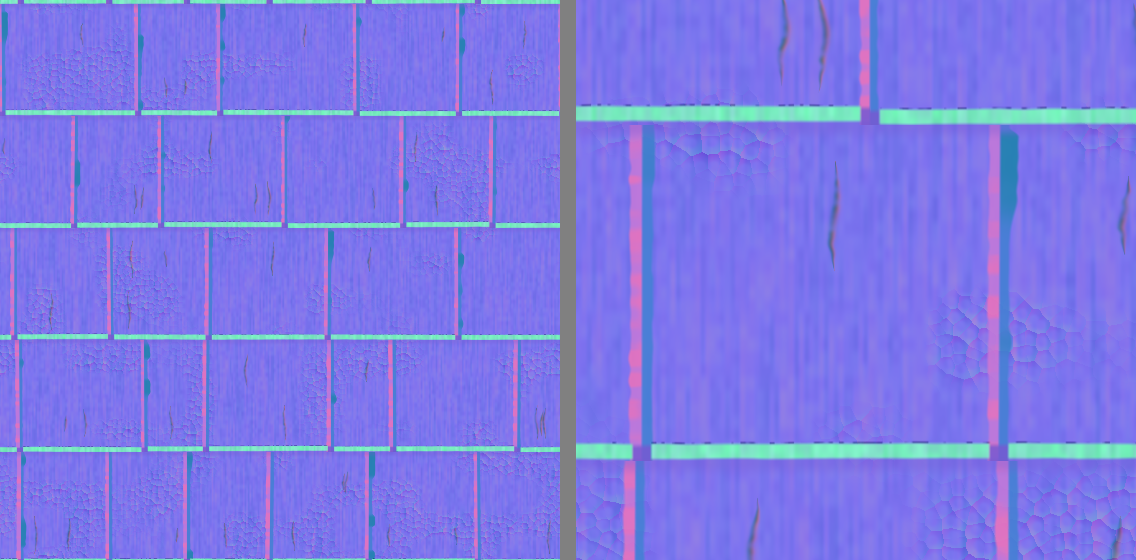
Left: the whole. Right: its middle third, enlarged.
A three.js fragment shader for this texture map:

```glsl
// Tangent-space normal map of wooden shingles in five staggered courses.
// Joints come from a cosine-jittered spacing per course; layered value noise gives
// the grain, cellular noise the pitted patches, tapered lines the splits.
varying vec2 vUv;

const float COURSES = 5.0;
const float COURSE_SHIFT = 0.008;   // drop of the course base below the even grid
const float JOINT_JITTER = 0.028;
const float JOINT_TILT = 0.022;
const float PINK_WIDTH = 0.0068;
const float BLUE_WIDTH = 0.0055;
const float BUTT_HEIGHT = 0.0088;   // thickness of the lit lower edge
const float SOFT = 0.0011;
const float GRAIN = 0.11;
const float PITTING = 0.13;
const float TAU = 6.28319;

const vec3 FLAT_COLOR = vec3(0.490, 0.457, 0.942);
const vec3 GREEN = vec3(0.48, 0.91, 0.76);
const vec3 PINK = vec3(0.76, 0.47, 0.85);
const vec3 HOT_PINK = vec3(0.91, 0.45, 0.74);
const vec3 BLUE = vec3(0.27, 0.50, 0.83);
const vec3 TEAL = vec3(0.12, 0.51, 0.68);
const vec3 VIOLET = vec3(0.46, 0.35, 0.82);

float hash(vec2 p) {
  vec3 q = fract(vec3(p.xyx) * 0.1031);
  q += dot(q, q.yzx + 33.33);
  return fract((q.x + q.y) * q.z);
}

// Value noise that tiles over the unit square.
float noise(vec2 uv, vec2 freq) {
  vec2 p = uv * freq, c = floor(p), f = fract(p);
  f = f * f * (3.0 - 2.0 * f);
  vec2 a = mod(c, freq), b = mod(c + 1.0, freq);
  return mix(mix(hash(a), hash(vec2(b.x, a.y)), f.x),
             mix(hash(vec2(a.x, b.y)), hash(b), f.x), f.y);
}

// Vector to the nearest scattered point, tiling over the unit square.
vec2 cellular(vec2 uv, float freq) {
  vec2 p = uv * freq, c = floor(p), best = vec2(2.0);
  for (int j = -1; j <= 1; j++)
    for (int i = -1; i <= 1; i++) {
      vec2 n = c + vec2(i, j), m = mod(n, freq);
      vec2 d = n + vec2(hash(m), hash(m + 71.0)) - p;
      if (dot(d, d) < dot(best, best)) best = d;
    }
  return best;
}

float band(float x, float a, float b, float s) {
  return smoothstep(a - s, a + s, x) * (1.0 - smoothstep(b - s, b + s, x));
}

// Shingle count, shift, jitter wave number and jitter phase of a course.
vec4 courseLayout(float row) {
  if (row < 0.5) return vec4(6.0, 0.010, 1.0, -0.18);
  if (row < 1.5) return vec4(6.0, 0.063, 3.0, 3.14);
  if (row < 2.5) return vec4(5.0, 0.0, 1.0, 0.4);
  if (row < 3.5) return vec4(5.0, 0.106, 2.0, -0.23);
  return vec4(5.0, 0.020, 2.0, -2.2);
}

void main() {
  float y = vUv.y + COURSE_SHIFT;
  float row = mod(floor(y * COURSES), COURSES);
  float h = fract(y * COURSES) / COURSES;
  vec4 lay = courseLayout(row);

  // Distances to the joints on either side
  float left = 1.0, right = 1.0, leftId = 0.0, rightId = 0.0;
  for (int i = 0; i < 6; i++) {
    float k = float(i);
    if (k >= lay.x) break;
    float x = lay.y + k / lay.x + JOINT_JITTER * cos(TAU * k * lay.z / lay.x + lay.w);
    x += (hash(vec2(k, row + 9.0)) - 0.5) * JOINT_TILT * (h - 0.1);
    float l = fract(vUv.x - x), r = fract(x - vUv.x);
    if (l < left) { left = l; leftId = k; }
    if (r < right) { right = r; rightId = k; }
  }
  float width = left + right;
  float d = left < right ? left : -right;
  vec2 joint = vec2(left < right ? leftId : rightId, row);
  vec2 shingle = vec2(leftId, row);

  // Vertical grain and fine tooth
  float fibre = noise(vUv, vec2(340.0, 26.0)) - 0.5;
  float streak = noise(vUv, vec2(120.0, 9.0)) - 0.5;
  float tooth = noise(vUv, vec2(210.0, 130.0)) - 0.5;
  vec2 slope = GRAIN * vec2(fibre + 0.35 * streak + 0.3 * tooth, 0.45 * tooth + 0.25 * fibre);

  // Pitted patches
  vec2 pit = cellular(vUv, 120.0);
  float patches = smoothstep(0.58, 0.82, noise(vUv, vec2(14.0, 17.0)));
  slope += PITTING * patches * pit * smoothstep(0.15, 0.5, length(pit));
  vec3 color = FLAT_COLOR + vec3(slope, -0.5 * length(slope));

  // Splits: tapered wavering lines, dark on one flank and light on the other
  for (int i = 0; i < 3; i++) {
    vec2 id = shingle * 7.0 + vec2(float(i) * 43.0, 17.0);
    float size = mix(0.014, 0.036, hash(id + 1.0));
    float mid = hash(id + 2.0) < 0.5 ? 0.052 : 0.146;
    float t = (h - mid) / size;
    float s = left - width * mix(0.12, 0.88, hash(id + 3.0));
    s += 0.0018 * sin(h * 95.0 + id.x) + 0.0018 * (noise(vUv, vec2(20.0, 190.0)) - 0.5);
    float w = 0.0021 * max(1.0 - t * t, 0.0) + 0.0001;
    float on = step(0.52, hash(id + 4.0)) * step(abs(t), 1.0) * exp(-s * s / (w * w));
    float rough = 0.5 + noise(vUv, vec2(90.0, 260.0));
    color += on * rough * vec3(0.22 * clamp(s / w, -1.0, 1.0) - 0.04, -0.04, -0.26);
  }

  // Joint flanks with worn widths
  float wear = noise(vUv + 0.13 * joint.x, vec2(5.0, 34.0));
  float chip = noise(vUv, vec2(60.0, 150.0));
  float gouge = smoothstep(0.70, 0.92, wear);
  float pinkEdge = PINK_WIDTH * (0.7 + 0.35 * hash(joint + 5.0) + 0.25 * chip);
  float blueEdge = BLUE_WIDTH * (0.65 + 0.4 * hash(joint + 6.0) + 0.2 * chip + 0.9 * gouge);
  vec3 pink = mix(PINK, HOT_PINK, smoothstep(0.5, 0.8, 0.7 * chip + 0.5 * (1.0 - wear)));
  color = mix(color, pink, 0.9 * band(d, -pinkEdge, 0.0, SOFT));
  color = mix(color, mix(BLUE, TEAL, gouge), 0.9 * band(d, 0.0, blueEdge, SOFT));

  // Lower edge, shade beneath the course above, and notches at the joints
  float edge = 0.0006 + 0.0022 * hash(shingle + 21.0);
  edge += 0.012 * (hash(shingle + 31.0) - 0.5) * (left - 0.5 * width) + 0.0006 * (chip - 0.5);
  float top = edge + BUTT_HEIGHT;
  float butt = band(h, edge, top, 0.0014);
  float away = smoothstep(0.0045, 0.0068, abs(d));
  color = mix(color, VIOLET, 0.32 * smoothstep(0.190, 0.199, h));
  color = mix(color, VIOLET, 0.32 * (1.0 - smoothstep(edge - 0.001, edge + 0.001, h)));
  color = mix(color, VIOLET, 0.85 * (1.0 - away) * (1.0 - smoothstep(top - 0.003, top + 0.001, h)));
  color = mix(color, GREEN + 0.12 * vec3(fibre, tooth, fibre), butt * away);
  color -= 0.20 * away * band(h, top, top + 0.0012, 0.0007) * smoothstep(0.45, 0.75, fibre + 0.5);

  gl_FragColor = vec4(clamp(color, 0.0, 1.0), 1.0);
}
```
